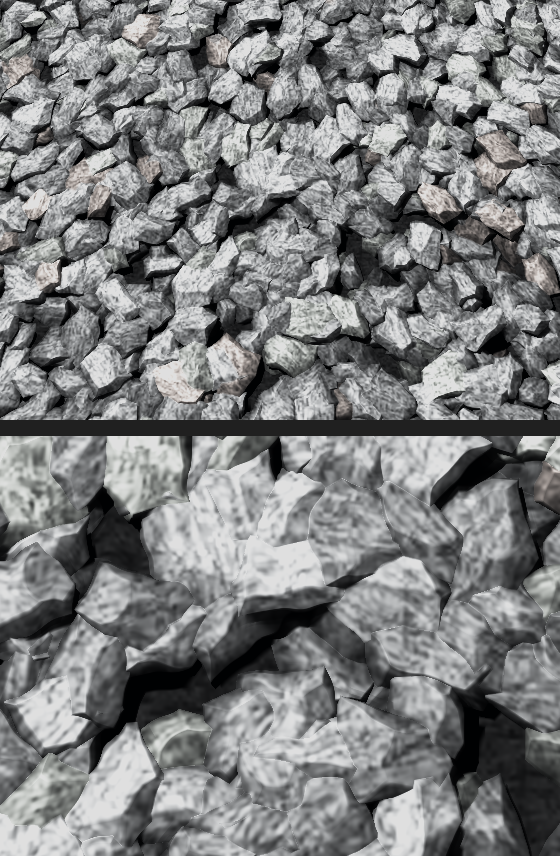
Top, the full canvas; bottom, a detail of the centre.
Write a WebGL 2 fragment shader that draws this texture.

```glsl
#version 300 es
precision highp float;
precision highp int;
// A bed of crushed grey rock in hard sunlight, receding slightly upwards.
// Each stone is a small polyhedron (the minimum of random planes); the highest
// stone wins. Marches over the height field cast shadows and darken the gaps.

uniform vec2 u_resolution;
out vec4 fragColor;

const float CELL = 0.122;         // stone spacing at the lower edge, in canvas heights
const float RECEDE = 0.36;        // how much stones shrink towards the top
const int LAYERS = 4;             // overlapping scatter grids
const int SIDES = 6;              // sloping facets per stone
const float REACH = 0.76;         // largest stone radius, in cells
const float CAP_HEIGHT = 0.31;
const float BASE_SPREAD = 0.58;   // random lift of whole stones
const float BEVEL = 0.07;         // softness of facet edges
const float STREAKS = 0.62;       // contrast of the foliated grain
const float SPECKLE = 0.55;       // contrast of the fine speckle
const int SHADOW_STEPS = 3;
const float GAP_RADIUS = 0.10;    // reach of the darkening beside taller stones
const float GAP_DARKNESS = 0.62;
const vec3 SUN_DIR = vec3(-0.33, 0.42, 0.85);
const float SUN = 0.86;
const float AMBIENT = 0.23;
const vec3 COOL = vec3(0.99, 1.0, 1.005);
const vec3 GREENISH = vec3(1.07, 1.095, 1.06);
const vec3 WARM = vec3(1.06, 1.0, 0.965);
const float TAU = 6.28318;

// Integer hash: three values in 0..1 for a grid cell
vec3 hash3(ivec3 cell) {
    uvec3 v = uvec3(cell) * 1664525u + 1013904223u;
    v.x += v.y * v.z; v.y += v.z * v.x; v.z += v.x * v.y;
    v ^= v >> 16u;
    v.x += v.y * v.z; v.y += v.z * v.x; v.z += v.x * v.y;
    return vec3(v >> 8u) / 16777216.0;
}

float noise(vec2 p) {
    ivec2 i = ivec2(floor(p));
    vec2 f = fract(p);
    f = f * f * (3.0 - 2.0 * f);
    float a = hash3(ivec3(i, 91)).x, b = hash3(ivec3(i + ivec2(1, 0), 91)).x;
    float c = hash3(ivec3(i + ivec2(0, 1), 91)).x, d = hash3(ivec3(i + 1, 91)).x;
    return mix(mix(a, b, f.x), mix(c, d, f.x), f.y);
}

vec2 rotate(vec2 p, float a) {
    float c = cos(a), s = sin(a);
    return vec2(c * p.x + s * p.y, c * p.y - s * p.x);
}

// Height of one faceted stone at offset d; slope receives its gradient
float stoneHeight(vec2 d, vec3 rnd, float angle, out vec2 slope) {
    float size = mix(0.36, 0.62, rnd.x);
    vec2 axes = size * vec2(1.0, mix(0.5, 0.82, rnd.y));
    slope = (fract(rnd.yz * 13.7) - 0.5) * 0.7;
    float h = CAP_HEIGHT * mix(0.75, 1.2, rnd.z) + dot(d, slope);
    for (int i = 0; i < SIDES; i++) {
        vec3 k = fract(rnd.zxy * (7.0 + 5.3 * float(i)) + 0.618 * float(i));
        float a = (float(i) + 0.75 * k.x) * TAU / float(SIDES);
        vec2 n = vec2(cos(a), sin(a));
        float support = length(axes * n) * mix(0.82, 1.08, k.y);
        float steep = mix(0.7, 3.8, k.z * k.z);
        n = rotate(n, -angle);
        float side = (support - dot(d, n)) * steep;
        slope = mix(slope, -n * steep, clamp(0.5 + (h - side) / BEVEL, 0.0, 1.0));
        h = min(h, side);
    }
    h = min(h, (REACH - 0.04 - length(d)) * 4.0);
    return h < 0.0 ? h * 8.0 : h;
}

// Top surface of the heap: height, gradient, stone colour and grain direction
float heap(vec2 g, float blur, out vec2 slope, out vec3 tone, out float grain) {
    float top = 0.0;
    slope = vec2(0.0); tone = vec3(0.4); grain = 0.0;
    for (int layer = 0; layer < LAYERS; layer++) {
        vec2 q = g + vec2(0.37, 0.61) * float(layer);
        ivec2 home = ivec2(floor(q));
        for (int j = 0; j < 9; j++) {
            ivec2 cell = home + ivec2(j % 3 - 1, j / 3 - 1);
            vec3 r = hash3(ivec3(cell, layer));
            vec2 d = q - vec2(cell) - mix(vec2(0.08), vec2(0.92), r.xy);
            if (dot(d, d) > REACH * REACH) continue;
            vec3 shape = hash3(ivec3(cell, layer + 20));
            vec3 look = hash3(ivec3(cell, layer + 40));
            float angle = look.x * TAU;
            vec2 s;
            float h = stoneHeight(d, shape, angle, s) + BASE_SPREAD * r.z;
            float cover = clamp(0.5 + (h - top) / blur, 0.0, 1.0);
            vec3 tint = look.y > 0.95 ? WARM : (look.y < 0.1 ? GREENISH : COOL);
            tone = mix(tone, tint * mix(0.6, 1.04, look.z), cover);
            slope = mix(slope, s, cover);
            if (h > top) grain = angle + 0.6 * (look.y - 0.5);
            top = max(top, h);
        }
    }
    return top;
}

float heapHeight(vec2 g) {
    vec2 slope; vec3 tone; float grain;
    return heap(g, 0.05, slope, tone, grain);
}

void main() {
    // Receding ground coordinates, in cells
    vec2 p = (gl_FragCoord.xy - vec2(0.5 * u_resolution.x, 0.0)) / u_resolution.y;
    float shrink = 1.0 - RECEDE * p.y;
    vec2 g = vec2(p.x / shrink, -log(shrink) / RECEDE) / CELL;
    float pixel = 1.0 / (u_resolution.y * CELL * shrink);
    g += 0.07 * (vec2(noise(g * 5.0), noise(g * 5.0 + 37.0)) - 0.5);

    vec2 slope; vec3 tone; float grain;
    float h = heap(g, pixel * 3.0, slope, tone, grain);

    // Foliated grain, speckle and chipped relief
    vec2 q = rotate(g, grain);
    float streak = noise(q * vec2(8.0, 25.0));
    float speck = noise(g * 25.0 + 11.0);
    float patches = noise(q * vec2(3.0, 7.0) + 53.0);
    slope += 0.45 * (vec2(noise(q * 11.0 + 71.0), noise(q * 11.0 + 17.0)) - 0.5);
    tone *= 1.0 + STREAKS * (streak - 0.5) + SPECKLE * (speck - 0.5) + 0.18 * (patches - 0.5);

    // Cast shadow from taller stones
    float rise = SUN_DIR.z / length(SUN_DIR.xy);
    float blocked = -1.0;
    for (int i = 1; i <= SHADOW_STEPS; i++) {
        float t = 0.05 * float(i) + 0.025 * float(i * i);
        blocked = max(blocked, heapHeight(g + normalize(SUN_DIR.xy) * t) - h - rise * t);
    }
    float lit = 1.0 - smoothstep(0.0, 0.07, blocked - 0.02);

    // Darkening beside taller stones, equal in all directions
    float closed = 0.0;
    for (int i = 0; i < 4; i++) {
        vec2 away = rotate(vec2(GAP_RADIUS, 0.0), (float(i) + 0.5) * TAU / 4.0);
        closed += clamp((heapHeight(g + away) - h) / GAP_RADIUS - 0.6, 0.0, 2.0);
    }
    float gap = 1.0 - GAP_DARKNESS * smoothstep(0.0, 3.2, closed);

    // Sunlight plus sky light that fades in the gaps
    vec3 normal = normalize(vec3(-slope, 1.0));
    float open = smoothstep(0.05, 0.65, h) * gap;
    float sun = max(0.0, (dot(normal, normalize(SUN_DIR)) + 0.08) / 1.08);
    float light = AMBIENT * open + SUN * sun * lit * mix(0.4, 1.0, open);

    // Gentle highlight roll-off
    vec3 color = min(tone * light + vec3(0.0, 0.002, 0.006), 1.1);
    vec3 excess = max(color - 0.6, 0.0);
    fragColor = vec4(color - 0.9 * excess * excess, 1.0);
}
```
